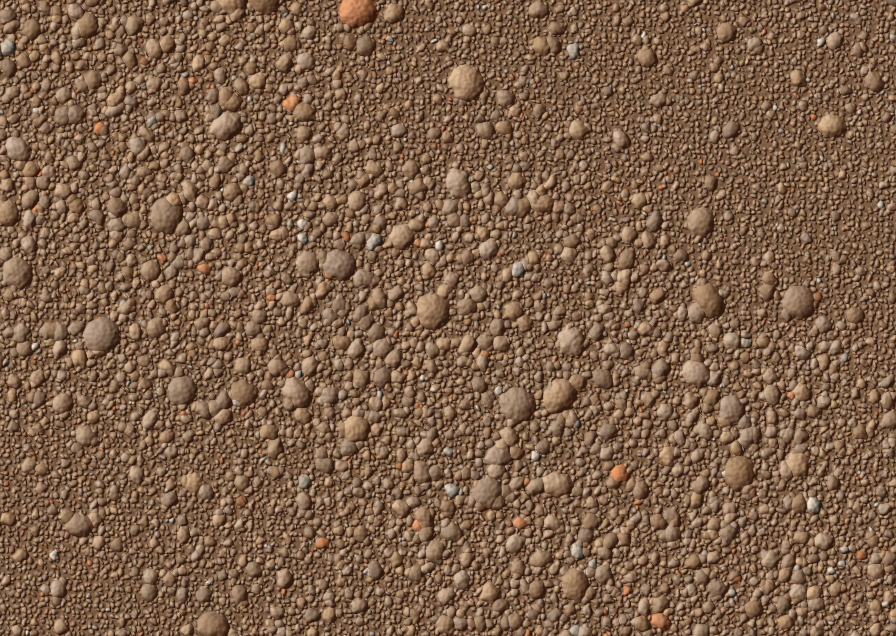
Reproduce this texture procedurally as a Shadertoy shader.

```glsl
#define LAYERS 5
#define FINEST 115.0                  // finest grain cells per canvas height
#define COARSEN 0.56                  // cell count ratio between layers
#define BULGE 0.66                    // grain height relative to its radius
#define ROUGHNESS 0.0016
#define SUN_DIR vec2(-0.85, 0.52)
#define SUN_SLOPE 0.85
#define AMBIENT 0.12
#define SUNLIGHT 0.92
#define SHADOW_COLOR vec3(0.11, 0.035, 0.015)
#define SOIL_COLOR vec3(0.78, 0.66, 0.55)

const float DENSITY[LAYERS] = float[LAYERS](1.4, 0.85, 0.52, 0.17, 0.02);

vec3 hash3(vec2 p) {
    vec3 q = fract(p.xyx * vec3(0.1031, 0.1030, 0.0973));
    q += dot(q, q.yxz + 33.33);
    return fract((q.xxy + q.yzz) * q.zyx);
}

float gradientNoise(vec2 p) {
    vec2 i = floor(p), f = p - i;
    vec2 u = f * f * (3.0 - 2.0 * f);
    vec2 o = vec2(1.0, 0.0);
    float a = dot(hash3(i).xy * 2.0 - 1.0, f);
    float b = dot(hash3(i + o.xy).xy * 2.0 - 1.0, f - o.xy);
    float c = dot(hash3(i + o.yx).xy * 2.0 - 1.0, f - o.yx);
    float d = dot(hash3(i + o.xx).xy * 2.0 - 1.0, f - o.xx);
    return mix(mix(a, b, u.x), mix(c, d, u.x), u.y);
}

// Coarse clods lie in a diagonal band, fine soil on both sides.
float coarseness(vec2 p) {
    float across = abs(dot(p - vec2(0.60, 0.46), vec2(0.6, 0.8)));
    float patches = 0.35 * gradientNoise(p * 4.0 + 7.0);
    return 1.0 - smoothstep(0.15, 0.6, across + patches);
}

// Highest grain of all layers: x = height, y = random id of the grain.
vec2 soil(vec2 p, float coarse) {
    vec2 lumps = vec2(gradientNoise(p * 75.0), gradientNoise(p * 75.0 + 31.0));
    float grit = gradientNoise(p * 170.0 + 11.0);
    vec2 warped = p + 0.0045 * lumps;
    vec2 top = vec2(0.0, 0.5);
    float cells = FINEST;
    for (int i = 0; i < LAYERS; i++) {
        float layer = float(i);
        float density = DENSITY[i] * (i == 0 ? 1.0 : mix(0.28, 1.0, coarse));
        vec2 g = warped * cells;
        vec2 corner = floor(g - 0.5);
        for (int k = 0; k < 4; k++) {
            vec2 cell = corner + vec2(k & 1, k >> 1);
            vec3 rnd = hash3(cell + 57.0 * layer + 13.0);
            vec3 form = hash3(cell + 91.0 * layer + 203.0);
            float present = smoothstep(rnd.z, rnd.z + 0.05, density);
            float radius = mix(0.32, 0.64, form.x) * present + 0.001;
            float angle = 6.283 * form.y;
            vec2 axis = vec2(cos(angle), sin(angle));
            vec2 q = (g - cell - 0.5 - 0.35 * (2.0 * rnd.xy - 1.0)) / radius;
            q = vec2(dot(q, axis), dot(q, vec2(-axis.y, axis.x)) * (1.0 + 0.4 * form.z));
            float d2 = dot(q, q);
            float dome = 1.0 - mix(d2, d2 * d2, 0.35);
            float h = dome * radius / cells * BULGE * (1.0 - 0.1 * layer);
            if (h > top.x) top = vec2(h, fract(form.z * 17.0 + rnd.x));
        }
        cells *= COARSEN;
    }
    top.x += ROUGHNESS * (0.6 * lumps.x + 0.7 * grit);
    return top;
}

float sunVisibility(vec2 p, float height, float coarse) {
    float blocked = 0.0;
    float reach = 0.003;
    for (int i = 0; i < 5; i++) {
        float rise = soil(p + SUN_DIR * reach, coarse).x - height - reach * SUN_SLOPE;
        blocked = max(blocked, rise);
        reach *= 1.7;
    }
    return 1.0 - smoothstep(0.0, 0.002, blocked);
}

vec3 shade(vec2 p) {
    float coarse = coarseness(p);
    vec2 ground = soil(p, coarse);
    float e = 0.0016;
    vec2 slope = vec2(soil(p + vec2(e, 0.0), coarse).x,
                      soil(p + vec2(0.0, e), coarse).x) - ground.x;
    slope /= e;

    // Sun, cast shadow and darker gaps
    vec3 normal = normalize(vec3(-slope, 1.0));
    vec3 sun = normalize(vec3(SUN_DIR, SUN_SLOPE));
    float light = max(dot(normal, sun), 0.0) * sunVisibility(p, ground.x, coarse);
    float gaps = mix(0.7, 1.0, smoothstep(-0.0005, 0.003, ground.x));

    // Grain colour, with a few pale and rusty stones
    vec3 kind = hash3(vec2(ground.y * 631.0, ground.y * 277.0));
    float albedo = mix(0.85, 1.15, kind.x);
    float tone = clamp((AMBIENT + SUNLIGHT * light * albedo) * gaps, 0.0, 1.12);
    vec3 color = mix(SHADOW_COLOR, SOIL_COLOR, pow(vec3(tone), vec3(1.0, 1.07, 1.2)));
    color *= mix(vec3(0.97, 1.0, 1.05), vec3(1.03, 1.0, 0.94), kind.y);
    float pale = step(0.988, kind.z);
    float rusty = step(kind.z, 0.012);
    color = mix(color, vec3(0.92, 0.87, 0.81) * tone, 0.75 * pale);
    return color * mix(vec3(1.0), vec3(1.12, 0.9, 0.75), rusty);
}

void mainImage(out vec4 fragColor, in vec2 fragCoord) {
    // Two diagonal samples smooth the edges
    vec2 shift = vec2(0.25, -0.2);
    vec3 color = shade((fragCoord + shift) / iResolution.y)
               + shade((fragCoord - shift) / iResolution.y);
    fragColor = vec4(0.5 * color, 1.0);
}
```
